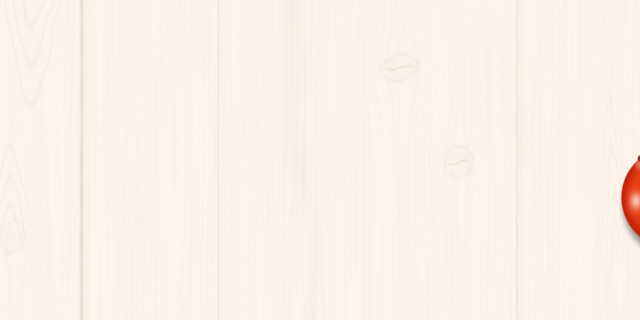
Write a Shadertoy shader that draws this texture.

```glsl
// Whitewashed pine boards with faint grain, knots and arched figure, plus a
// glossy red fruit at the right edge. Grain is a warped coordinate fed to
// stripes and gradient noise; units are canvas heights, so x spans 0 to 2.

const vec3 PAINT = vec3(0.997, 0.957, 0.920);
const vec3 GRAIN_TINT = vec3(0.80, 0.96, 1.10);    // light absorbed per channel
const float STRIPE_FREQ = 54.0;
const float STRIPE_DEPTH = 0.009;
const float FIBRE_DEPTH = 0.013;
const float FIGURE_DEPTH = 0.022;
const float KNOT_DEPTH = 0.032;

// Seams: x, half width, depth
const vec3 SEAMS[4] = vec3[4](
    vec3(0.255, 0.0050, 0.105), vec3(0.682, 0.0024, 0.055),
    vec3(1.137, 0.0020, 0.020), vec3(1.615, 0.0022, 0.075));
// Knots: centre, radii
const vec4 KNOTS[6] = vec4[6](
    vec4(1.248, 0.788, 0.062, 0.044), vec4(1.433, 0.492, 0.046, 0.054),
    vec4(0.040, 0.262, 0.042, 0.052), vec4(0.443, 0.338, 0.032, 0.032),
    vec4(0.919, 0.336, 0.012, 0.014), vec4(1.877, 0.920, 0.020, 0.016));
const float KNOT_STRENGTH[6] = float[6](1.0, 1.0, 0.65, 0.45, 0.7, 0.5);
// Arched figure: apex, signed length, half width
const vec4 ARCHES[3] = vec4[3](
    vec4(0.104, 0.670, 0.33, 0.090), vec4(1.912, 0.690, -0.40, 0.042),
    vec4(0.030, 0.540, -0.24, 0.055));

const vec2 FRUIT_POS = vec2(2.100, 0.383);
const float FRUIT_RADIUS = 0.158;
const vec3 FRUIT_RED = vec3(0.90, 0.23, 0.08);
const vec3 FRUIT_RIM = vec3(0.76, 0.13, 0.04);

vec2 hashGradient(vec2 c) {
    vec2 h = vec2(dot(c, vec2(127.1, 311.7)), dot(c, vec2(269.5, 183.3)));
    return 2.0 * fract(sin(h) * 43758.5) - 1.0;
}

float gradNoise(vec2 p) {
    vec2 i = floor(p), f = fract(p);
    vec2 u = f * f * f * (f * (f * 6.0 - 15.0) + 10.0);
    vec2 e = vec2(0.0, 1.0);
    float a = dot(hashGradient(i), f);
    float b = dot(hashGradient(i + e.yx), f - e.yx);
    float c = dot(hashGradient(i + e.xy), f - e.xy);
    float d = dot(hashGradient(i + e.yy), f - e.yy);
    return mix(mix(a, b, u.x), mix(c, d, u.x), u.y);
}

// Soft band around zero
float band(float d, float w) { return exp(-d * d / (w * w)); }

float woodShade(vec2 p, float px) {
    float seed = 0.0, seams = 0.0;
    for (int i = 0; i < 4; i++) {
        vec3 s = SEAMS[i];
        seed += 7.3 * step(s.x, p.x);
        float wear = 0.85 + 0.5 * gradNoise(vec2(s.x * 31.0, p.y * 9.0));
        float d = p.x - s.x;
        seams += s.z * wear * band(d, max(s.y, 0.6 * px));
        seams += 0.13 * s.z * band(d - 0.012, 0.012);
    }

    // Grain lines wander and part around each knot
    float grainX = p.x + 0.018 * gradNoise(vec2(p.x * 4.0 + seed, p.y * 2.4));
    float knots = 0.0, calm = 1.0;
    for (int i = 0; i < 6; i++) {
        vec4 k = KNOTS[i];
        vec2 d = (p - k.xy) / k.zw;
        float r = length(d) + 0.35 * gradNoise(d * 1.3 + float(i) * 5.0);
        grainX -= 0.7 * d.x * k.z * exp(-0.45 * dot(d * vec2(1.0, 0.6), d * vec2(1.0, 0.6)));
        float rings = band(r - 0.9, 0.13) + 0.6 * band(r - 0.55, 0.10) + 0.35 * band(r, 0.55);
        float crack = band(d.y - 0.12 * sin(d.x * 4.0), 0.07) * smoothstep(0.85, 0.5, abs(d.x));
        float uneven = 0.7 + 0.8 * gradNoise(d * 1.8 + 3.1);
        knots += KNOT_STRENGTH[i] * (rings * uneven + (i < 2 ? 1.7 * crack : 0.0));
        calm *= 1.0 - 0.8 * exp(-r * r);
    }

    // Nested curves narrowing to an apex
    float figure = 0.0;
    for (int i = 0; i < 3; i++) {
        vec4 a = ARCHES[i];
        float across = (p.x - a.x + 0.025 * gradNoise(p * vec2(5.0, 7.0))) / a.w;
        float along = (p.y - a.y) / a.z;
        float level = along - pow(abs(across), 1.5);
        float lines = pow(0.5 + 0.5 * cos(level * 17.0 + gradNoise(p * 9.0)), 5.0);
        float inside = smoothstep(-0.25, 0.0, level) * smoothstep(1.4, 0.9, along);
        figure += lines * inside;
        calm *= 1.0 - 0.7 * inside;
    }

    float patches = 0.55 + 0.7 * gradNoise(vec2(p.x * 7.0 + seed, p.y * 1.3));
    float wobble = 2.5 * gradNoise(vec2(grainX * 13.0, p.y * 0.9 + seed));
    float stripes = pow(0.5 + 0.5 * sin(6.2832 * grainX * STRIPE_FREQ + wobble), 2.0);
    float fibre = gradNoise(vec2(grainX * 85.0, p.y * 2.2 + seed))
                + 0.6 * gradNoise(vec2(grainX * 30.0 + 9.0, p.y * 1.1 + seed));
    float speck = gradNoise(p * vec2(130.0, 45.0));

    // Two broad smoky streaks in the middle board
    float sway = 0.012 * sin(p.y * 9.0);
    float smoke = band(p.x - 0.905 - sway, 0.036) * smoothstep(0.30, 0.55, p.y)
                + band(p.x - 0.975 + 0.10 * (p.y - 0.2) * p.y - sway, 0.024)
                  * smoothstep(0.65, 0.40, p.y);

    return 0.003 + seams + KNOT_DEPTH * knots + FIGURE_DEPTH * figure
         + calm * (STRIPE_DEPTH * patches * stripes + FIBRE_DEPTH * fibre)
         + 0.005 * speck + 0.017 * smoke * (0.8 + 0.6 * fibre);
}

void mainImage(out vec4 fragColor, in vec2 fragCoord) {
    vec2 p = fragCoord / iResolution.xy * vec2(2.0, 1.0);
    float px = 1.0 / iResolution.y;
    vec3 col = PAINT - GRAIN_TINT * woodShade(p, px);

    // Contact shadow, then the fruit body
    float shadow = length(p - FRUIT_POS - vec2(0.012, -0.022)) - FRUIT_RADIUS;
    col *= 1.0 - 0.42 * smoothstep(0.026, -0.012, shadow);
    vec2 q = p - FRUIT_POS;
    float dist = length(q) - FRUIT_RADIUS;
    vec3 skin = mix(FRUIT_RIM, FRUIT_RED, smoothstep(0.0, 0.035, -dist));
    skin = mix(skin, FRUIT_RIM, 0.6 * smoothstep(-0.06, -0.13, q.y));

    // Window glint, pale shoulder and a dark stem tip
    float glint = exp(-dot((p - vec2(1.988, 0.372)) / vec2(0.019, 0.026),
                           (p - vec2(1.988, 0.372)) / vec2(0.019, 0.026)));
    skin = mix(skin, vec3(1.0, 0.86, 0.80), 0.85 * glint);
    float shoulder = band(length(p - vec2(2.0, 0.487)), 0.016);
    skin = mix(skin, vec3(0.98, 0.70, 0.62), 0.6 * shoulder);
    col = mix(col, skin, smoothstep(px, -px, dist));
    float stem = length((p - vec2(2.0, 0.505)) * vec2(1.0, 0.8)) - 0.007;
    col = mix(col, vec3(0.45, 0.20, 0.12), smoothstep(px, -px, stem));

    fragColor = vec4(clamp(col, 0.0, 1.0), 1.0);
}
```
